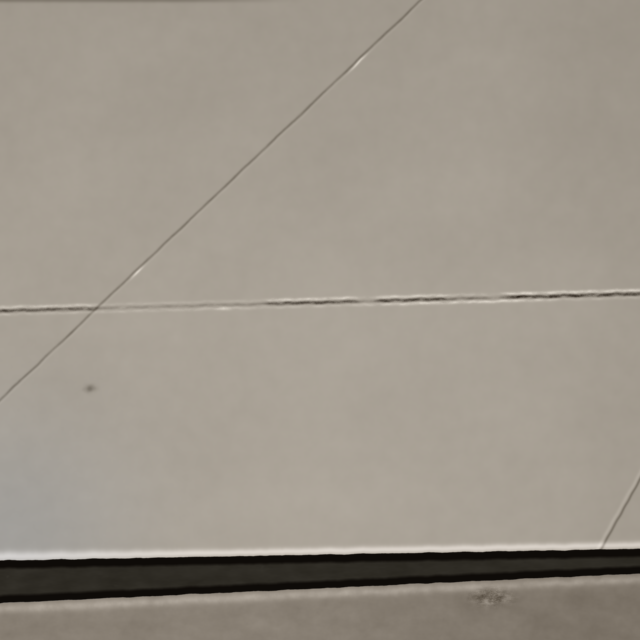
This texture is drawn by a Shadertoy shader. Its source:

```glsl
// Pale painted panels with chipped grooved seams above a dark shadow gap.

vec2 hashGradient(vec2 cell) {
    vec2 h = vec2(dot(cell, vec2(127.1, 311.7)), dot(cell, vec2(269.5, 183.3)));
    return 2.0 * fract(sin(h) * 43758.5) - 1.0;
}

float gradientNoise(vec2 p) {
    vec2 i = floor(p), f = fract(p);
    vec2 u = f * f * f * (f * (f * 6.0 - 15.0) + 10.0);
    float low = mix(dot(hashGradient(i), f),
                    dot(hashGradient(i + vec2(1, 0)), f - vec2(1, 0)), u.x);
    float high = mix(dot(hashGradient(i + vec2(0, 1)), f - vec2(0, 1)),
                     dot(hashGradient(i + vec2(1, 1)), f - vec2(1, 1)), u.x);
    return mix(low, high, u.y);
}

float fbm(vec2 p) {
    float sum = 0.0, gain = 0.5;
    for (int k = 0; k < 4; k++) {
        sum += gain * gradientNoise(p);
        p = p * 2.03 + 17.3;
        gain *= 0.5;
    }
    return sum;
}

// Soft ridge of half-width w around distance zero
float ridge(float d, float w) {
    return exp(-d * d / (w * w));
}

// One inside [a, b], with soft ends
float span(float x, float a, float b, float soft) {
    return smoothstep(a - soft, a + soft, x) * (1.0 - smoothstep(b - soft, b + soft, x));
}

// Signed distance to the infinite line through a and b
float lineDistance(vec2 p, vec2 a, vec2 b) {
    vec2 d = normalize(b - a);
    return dot(p - a, vec2(-d.y, d.x));
}

vec3 panelColour(vec2 p) {
    vec3 c = vec3(0.648, 0.618, 0.573);
    c += 0.018 * ridge(length((p - vec2(0.45, 0.3)) * vec2(0.7, 1.0)), 0.4);
    c -= 0.025 * smoothstep(0.5, 1.1, p.y) + 0.02 * smoothstep(0.75, 1.0, p.x);
    c += vec3(-0.025, -0.005, 0.022) * ridge(length(p - vec2(0.0, 0.15)), 0.2);
    c += 0.035 * fbm(p * vec2(5.0, 7.0)) + 0.022 * fbm(p * 38.0);
    return c;
}

void mainImage(out vec4 fragColor, in vec2 fragCoord) {
    vec2 p = fragCoord / iResolution.xy;
    float soft = max(0.0015, 0.8 / iResolution.y);
    vec3 colour = panelColour(p);

    // Diagonal groove with small pale chips
    float diagonal = lineDistance(p, vec2(0.0, 0.375), vec2(0.658, 1.0));
    diagonal += 0.0025 * fbm(p * 22.0);
    float wear = 0.75 + 0.7 * fbm(p * 30.0);
    colour -= 0.17 * wear * ridge(diagonal, 0.0023);
    float chips = ridge(p.x - 0.215, 0.008) + ridge(p.x - 0.56, 0.012) + 0.12;
    colour += 0.17 * chips * ridge(diagonal + 0.0035, 0.0022);

    // Short groove at the lower right
    float corner = lineDistance(p, vec2(0.947, 0.156), vec2(1.0, 0.251));
    corner += 0.0015 * gradientNoise(p * 45.0);
    colour -= 0.15 * ridge(corner, 0.0023) * step(0.13, p.y);
    colour += 0.05 * ridge(corner - 0.005, 0.003);

    // Broken horizontal seam, dark in stretches
    float seam = p.y - 0.514 - 0.027 * p.x + 0.003 * fbm(vec2(p.x * 45.0, 2.0));
    float broken = 0.25 + 0.55 * span(p.x, -0.1, 0.15, 0.012)
        + 0.65 * span(p.x, 0.42, 0.555, 0.01) + 0.75 * span(p.x, 0.59, 0.7, 0.01)
        + 0.2 * span(p.x, 0.7, 0.76, 0.005) + 0.85 * span(p.x, 0.79, 1.1, 0.015);
    float flecks = clamp(0.8 + 1.8 * fbm(vec2(p.x * 55.0, p.y * 90.0)), 0.15, 1.5);
    colour += 0.16 * broken * flecks * ridge(seam - 0.0055, 0.0028);
    float underside = 0.06 + 0.1 * span(p.x, 0.6, 0.85, 0.05) + 0.12 * ridge(p.x - 0.35, 0.012);
    colour += underside * flecks * ridge(seam + 0.0055, 0.0028);
    colour -= vec3(0.36, 0.36, 0.35) * broken * flecks * ridge(seam, 0.0028);

    // Small blemish and faint seam at the upper border
    vec2 spot = (p - vec2(0.141, 0.393)) * vec2(0.7, 1.0);
    colour -= 0.17 * ridge(length(spot) + 0.003 * gradientNoise(p * 120.0), 0.0055);
    colour -= 0.12 * ridge(p.y - 1.0, 0.004) * (1.0 - smoothstep(0.25, 0.5, p.x));

    // Distances below the upper lip and above the lower lip of the gap
    float below = 0.124 + 0.0185 * p.x - p.y + 0.003 * fbm(vec2(p.x * 38.0, 5.0));
    float above = p.y - 0.0575 - 0.0465 * p.x + 0.004 * fbm(vec2(p.x * 32.0, 9.0));

    // Bright upper lip
    float lipWidth = mix(0.008, 0.0055, smoothstep(0.0, 0.4, p.x));
    colour += vec3(0.19, 0.19, 0.2) * ridge(below + 0.006, lipWidth);

    // Lower ledge with a pale worn rim and grime
    vec3 ledge = vec3(0.53, 0.495, 0.45) - 0.05 * smoothstep(0.4, 1.0, p.x);
    ledge += 0.07 * fbm(p * vec2(16.0, 30.0)) + 0.035 * fbm(p * 70.0);
    ledge += 0.13 * ridge(above + 0.009, 0.007) * (0.9 + fbm(p * 40.0));
    float crumb = ridge(length((p - vec2(0.768, 0.067)) * vec2(0.45, 1.0)), 0.012);
    ledge += crumb * 0.75 * fbm(p * vec2(65.0, 95.0));
    ledge -= 0.06 * crumb;
    colour = mix(colour, ledge, smoothstep(-soft, soft, -above));

    // Recess: dull middle between two black shadow lines
    vec3 recess = vec3(0.18, 0.168, 0.142) + 0.06 * fbm(p * vec2(25.0, 60.0));
    recess += 0.06 * smoothstep(0.4, 0.8, gradientNoise(p * 65.0));
    float shadow = max(1.0 - smoothstep(0.009, 0.016, below),
                       1.0 - smoothstep(0.008, 0.015, above));
    recess = mix(recess, vec3(0.055, 0.042, 0.03), shadow);
    float gap = smoothstep(-soft, soft, below) * smoothstep(-soft, soft, above);
    colour = mix(colour, recess, gap);

    fragColor = vec4(clamp(colour, 0.0, 1.0), 1.0);
}
```
